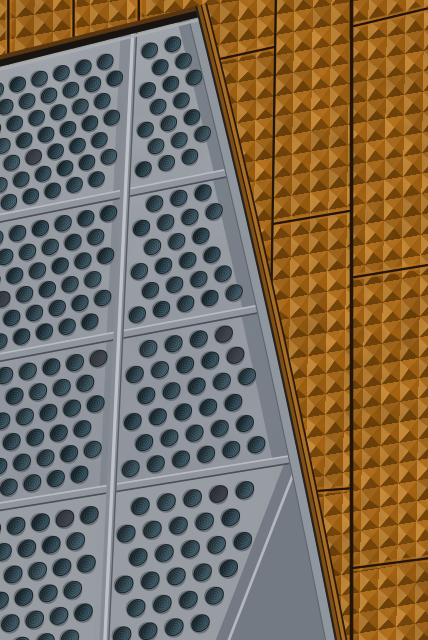
Reproduce this pattern procedurally as a Shadertoy shader.

```glsl
// A facade corner: pale metal panels pierced by rows of glass portholes, framed by
// a slanting gold trim and cladding of small pyramids. Portholes are a skewed lattice
// per panel; the cladding is a repeated four-faced cell cut by dark seams.

float px; // one pixel in scene units; the scene is 7.68 high with y pointing down

float hash(vec2 p) {
    return fract(sin(dot(p, vec2(41.3, 289.1))) * 4375.85);
}

float noise(vec2 p) {
    vec2 i = floor(p), f = fract(p);
    f = f * f * (3.0 - 2.0 * f);
    return mix(mix(hash(i), hash(i + vec2(1, 0)), f.x),
               mix(hash(i + vec2(0, 1)), hash(i + vec2(1, 1)), f.x), f.y);
}

float fill(float d) { return smoothstep(px, -px, d); }
float band(float x, float a, float b) { return fill(max(a - x, x - b)); }

float trimEdge(float y) { return 2.46 + 0.248 * y - 0.00363 * y * y; }
float mullionX(float y) { return 1.60 - 0.0456 * y; }
float braceX(float y) { return 3.47 - 0.387 * (y - 5.82); }

// Gold cladding of shallow pyramids, with panel seams
vec3 cladding(vec2 p) {
    float split = 3.30 - 0.015 * p.y;
    float column = step(split, p.x) + step(4.205, p.x);
    vec2 cell = vec2(p.x - split, p.y + 0.17 * p.x) / vec2(0.222, 0.245);
    vec2 id = floor(cell);
    vec2 f = fract(cell) - 0.5;
    f += 0.14 * (vec2(hash(id), hash(id + 7.0)) - 0.5) * (1.0 - 2.0 * max(abs(f.x), abs(f.y)));
    float soft = px * 5.0;
    float tone = hash(id + 3.0);
    vec3 side = mix(vec3(0.76, 0.54, 0.24), vec3(0.60, 0.36, 0.06), smoothstep(-soft, soft, f.x));
    vec3 ends = mix(vec3(0.66, 0.42, 0.12), vec3(0.41, 0.24, 0.03), smoothstep(-soft, soft, f.y));
    vec3 col = mix(side, ends, smoothstep(-soft, soft, abs(f.y) - abs(f.x)));
    col *= 0.90 + 0.16 * tone + 0.08 * (noise(p * 9.0) - 0.5);
    col = mix(col, vec3(0.62, 0.38, 0.08), 0.15);

    // Slanted seams in each column, then the upright ones
    float seam = abs(p.y - 0.56 - 0.22 * (3.30 - p.x));
    if (column > 0.5)
        seam = min(abs(p.y - 2.53 - 0.17 * (4.19 - p.x)), abs(p.y - 5.86 - 0.08 * (4.19 - p.x)));
    if (column > 1.5) {
        float r = 5.12 - p.x;
        seam = min(abs(p.y - 0.10 - 0.24 * r), abs(p.y - 3.18 - 0.165 * r));
        seam = min(seam, abs(p.y - 6.70 - 0.13 * r));
    }
    if (p.x < 2.4) seam = abs(mod(p.x - 0.10 + 0.39, 0.78) - 0.39);
    col = mix(col, vec3(0.74, 0.46, 0.14), 0.6 * fill(seam - 0.04));
    seam = min(seam, min(abs(p.x - split), abs(p.x - 4.205) - 0.008));
    return mix(col, vec3(0.13, 0.08, 0.04), fill(seam - 0.014));
}

// Portholes of one panel, laid over its surface colour
vec3 portholes(vec3 col, vec2 p, float k, bool right) {
    vec2 leftStart[4] = vec2[4](vec2(1.26, 0.74), vec2(1.30, 2.56), vec2(1.18, 4.30), vec2(1.07, 6.18));
    vec2 rightStart[4] = vec2[4](vec2(2.07, 0.53), vec2(2.43, 2.31), vec2(2.68, 4.01), vec2(2.93, 5.88));
    vec2 start = right ? rightStart[int(k)] : leftStart[int(k)];
    vec2 along = right ? vec2(0.278 + 0.0115 * k, -0.075 + 0.0088 * k)
                       : vec2(0.262 + 0.010 * k, -0.068 + 0.0083 * k);
    vec2 down = right ? vec2(-0.025, 0.475 + 0.045 * k) : vec2(-0.035, 0.470 + 0.038 * k);
    down = 0.5 * (down + along);
    vec2 index = round(inverse(mat2(along, down)) * (p - start));
    vec2 c = start + index.x * along + index.y * down;

    bool inside = index.y > -0.5 && index.y < (k < 0.5 ? 6.5 : 5.5);
    float margin = c.x - mullionX(c.y);
    if (right) {
        inside = inside && margin > 0.15 && trimEdge(c.y) - c.x > 0.345 + 0.11 * k - 0.013 * k * k;
        if (k > 2.5) inside = inside && braceX(c.y) - c.x > 0.27;
    } else inside = inside && margin < -0.15;
    if (!inside) return col;

    vec2 d = p - c;
    float radius = 0.096 + 0.004 * k;
    float r = length(d * vec2(1.0, 1.04) + 0.12 * d.yx * vec2(1, 1)) / radius;
    col = mix(col, vec3(0.34, 0.37, 0.40), 0.7 * fill(length(d + vec2(0.008, -0.008)) - radius * 1.10));
    vec3 glass = mix(vec3(0.12, 0.17, 0.19), vec3(0.23, 0.33, 0.38), smoothstep(-0.09, 0.08, d.x + 0.5 * d.y));
    glass += 0.035 * sin(r * 24.0) + 0.06 * (hash(c * 3.0) - 0.5);
    glass = mix(glass, vec3(0.25, 0.22, 0.25), 0.6 * step(0.94, hash(index + k)));
    glass = mix(glass, vec3(0.10, 0.13, 0.14), smoothstep(0.82, 0.96, r));
    return mix(col, glass, fill((r - 1.0) * radius));
}

// Pale panels, beams and mullions
vec3 facade(vec2 p, float gap) {
    vec3 beams = vec3(2.63, 4.30, 6.09) - vec3(0.20, 0.188, 0.163) * p.x;
    float k = dot(step(beams, vec3(p.y)), vec3(1));
    float m = p.x - mullionX(p.y);
    vec3 col = mix(vec3(0.62, 0.64, 0.665), vec3(0.55, 0.57, 0.605), p.y / 7.68);
    col += 0.025 * (noise(p * 3.0) - 0.5);
    vec3 shade = vec3(0.45, 0.48, 0.515);
    col = mix(col, shade, 0.85 * fill(gap - 0.40 - 0.03 * k));
    col = mix(col, shade, 0.55 * band(m, -0.14, 0.0));
    if (k > 2.5) {
        float brace = p.x - braceX(p.y);
        col = mix(col, shade, fill(-brace - 0.17));
        col = mix(col, vec3(0.60, 0.62, 0.645), fill(brace + 0.17) * 0.9);
        col = mix(col, shade, 0.9 * band(brace, -0.14, 2.0));
        col = mix(col, vec3(0.70, 0.72, 0.74), band(brace, -0.03, 0.005));
    }
    col = portholes(col, p, k, m > 0.0);
    for (int i = 0; i < 3; i++) {
        float b = p.y - beams[i];
        col = mix(col, vec3(0.57, 0.59, 0.62), band(b, -0.06, 0.035));
        col = mix(col, vec3(0.72, 0.74, 0.76), band(b, -0.065, -0.045));
        col = mix(col, vec3(0.29, 0.31, 0.34), band(b, 0.025, 0.045));
    }
    col = mix(col, vec3(0.53, 0.55, 0.58), band(m, -0.06, 0.06));
    col = mix(col, vec3(0.74, 0.76, 0.78), band(m, -0.015, 0.025));
    col = mix(col, vec3(0.33, 0.35, 0.38), band(m, 0.045, 0.06));
    // Frame beside the trim
    col = mix(col, vec3(0.56, 0.59, 0.62), band(gap, 0.14, 0.26));
    return mix(col, vec3(0.37, 0.40, 0.43), band(gap, 0.25, 0.265));
}

void mainImage(out vec4 fragColor, in vec2 fragCoord) {
    vec2 uv = fragCoord / iResolution.xy;
    vec2 p = vec2(uv.x * 5.12, (1.0 - uv.y) * 7.68);
    px = 5.0 / iResolution.y;
    float gap = trimEdge(p.y) - p.x;
    float below = p.y - 0.80 + 0.25 * p.x;

    vec3 col = mix(cladding(p), facade(p, gap), fill(max(-gap, -below)));
    // Top edge, then the slanting gold trim
    float leftSide = fill(-gap);
    col = mix(col, vec3(0.35, 0.21, 0.06), leftSide * band(below, -0.14, -0.07));
    col = mix(col, vec3(0.09, 0.08, 0.07), leftSide * band(below, -0.085, 0.0));
    col = mix(col, vec3(0.66, 0.68, 0.70), leftSide * band(below, 0.015, 0.05));
    vec3 trim = mix(vec3(0.50, 0.31, 0.07), vec3(0.66, 0.43, 0.15), band(gap, 0.02, 0.06));
    trim = mix(trim, vec3(0.16, 0.10, 0.05), band(gap, 0.06, 0.075) + band(gap, -0.01, 0.015));
    trim = mix(trim, vec3(0.15, 0.13, 0.12), band(gap, 0.118, 0.16));
    col = mix(col, trim, band(gap, -0.005, 0.145) * fill(-below - 0.14));
    fragColor = vec4(col, 1.0);
}
```
